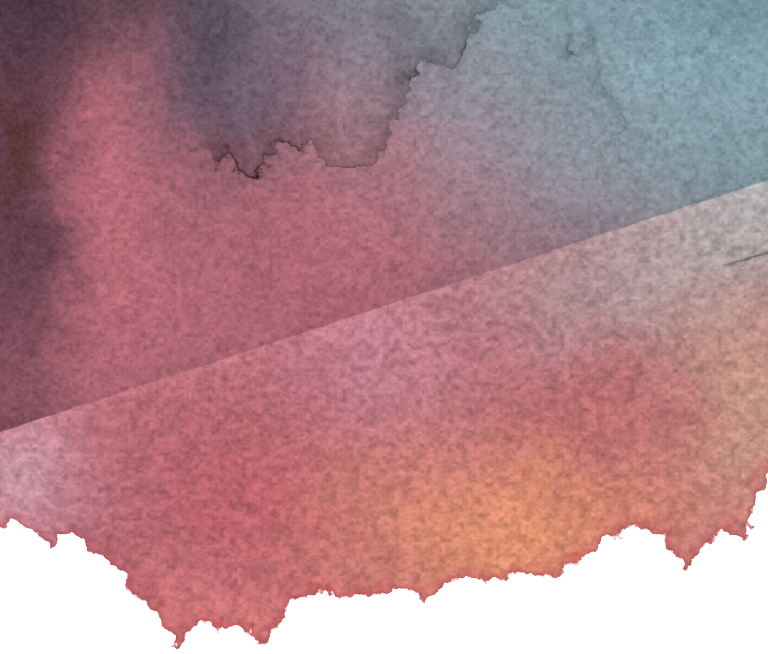
Reproduce this background procedurally as a Shadertoy shader.

```glsl
float hash(vec2 cell) {
    vec3 h = fract(cell.xyx * vec3(0.1031, 0.1030, 0.0973));
    h += dot(h, h.yzx + 33.33);
    return fract((h.x + h.y) * h.z);
}

float noise(vec2 p) {
    vec2 i = floor(p), f = fract(p);
    f = f * f * (3.0 - 2.0 * f);
    return mix(mix(hash(i), hash(i + vec2(1, 0)), f.x),
               mix(hash(i + vec2(0, 1)), hash(i + vec2(1, 1)), f.x), f.y);
}

float fbm(vec2 p) {
    float sum = 0.0, gain = 0.5;
    for (int i = 0; i < 5; i++) {
        sum += gain * noise(p);
        p = mat2(1.6, 1.2, -1.2, 1.6) * p + 7.3;
        gain *= 0.5;
    }
    return sum / 0.97;
}

float blob(vec2 p, vec2 centre, vec2 radius) {
    vec2 q = (p - centre) / radius;
    return exp(-dot(q, q));
}

float bump(float x, float centre, float width) {
    float q = (x - centre) / width;
    return exp(-q * q);
}

// Height of the torn lower edge: broad steps and hanging drips
float tornEdge(float x) {
    float y = 0.193 - 0.105 * smoothstep(0.09, 0.19, x) - 0.045 * smoothstep(0.19, 0.215, x);
    y += 0.053 * smoothstep(0.35, 0.39, x) + 0.02 * smoothstep(0.54, 0.62, x);
    y += 0.077 * smoothstep(0.70, 0.83, x) + 0.09 * smoothstep(0.97, 1.0, x);
    y -= 0.028 * bump(x, 0.063, 0.014) + 0.034 * bump(x, 0.225, 0.012);
    y -= 0.020 * bump(x, 0.345, 0.016) + 0.018 * bump(x, 0.55, 0.007);
    return y - 0.052 * bump(x, 0.9, 0.024) - 0.028 * bump(x, 0.97, 0.01);
}

// Height of the long ink crack
float inkCrack(float x) {
    float y = 0.755 + 0.165 * smoothstep(0.47, 0.55, x) + 0.07 * smoothstep(0.57, 0.67, x);
    return y - 0.03 * bump(x, 0.335, 0.025) + 0.035 * bump(x, 0.395, 0.025);
}

vec3 upperWash(vec2 p, vec2 wobble, vec2 jag) {
    vec2 q = p + 0.07 * wobble;
    vec3 c = mix(vec3(0.70, 0.41, 0.46), vec3(0.52, 0.61, 0.65),
                 smoothstep(0.38, 1.0, 0.8 * (q.x + q.y - 0.5)));
    c = mix(c, vec3(0.75, 0.43, 0.48), 0.7 * blob(q, vec2(0.14, 0.64), vec2(0.06, 0.2)));
    c = mix(c, vec3(0.45, 0.58, 0.62), 0.7 * blob(q, vec2(0.97, 0.96), vec2(0.18, 0.14)));
    c = mix(c, vec3(0.33, 0.29, 0.36), 0.9 * blob(q, vec2(0.28, 0.93), vec2(0.08, 0.17)));
    c = mix(c, vec3(0.40, 0.36, 0.43), 0.6 * blob(q, vec2(0.34, 0.83), vec2(0.05, 0.09)));
    c = mix(c, vec3(0.44, 0.44, 0.50), 0.6 * blob(q, vec2(0.42, 1.0), vec2(0.14, 0.12)));
    c = mix(c, vec3(0.36, 0.23, 0.29), (1.0 - smoothstep(0.03, 0.14, q.x))
            * mix(0.45, 0.9, smoothstep(0.38, 0.65, q.y)));
    c = mix(c, vec3(0.28, 0.21, 0.26), 0.9 * blob(q, vec2(0.06, 1.03), vec2(0.2, 0.14)));
    c = mix(c, vec3(0.36, 0.20, 0.18), 0.75 * blob(q, vec2(0.02, 0.77), vec2(0.035, 0.08)));

    // Long broken crack with pigment pooled above it
    vec2 k = p + 0.06 * wobble + 0.045 * jag;
    float slope = (inkCrack(k.x + 0.002) - inkCrack(k.x - 0.002)) / 0.004;
    float d = (k.y - inkCrack(k.x)) / sqrt(1.0 + slope * slope);
    float span = smoothstep(0.25, 0.28, p.x) * (1.0 - smoothstep(0.63, 0.7, p.x));
    float ink = 0.15 + 0.6 * smoothstep(0.4, 0.7, noise(p * 26.0)) + 0.3 * bump(p.x, 0.34, 0.04);
    float pool = smoothstep(-0.003, 0.003, d) * exp(-max(d, 0.0) / 0.03);
    c *= 1.0 - span * (0.6 * ink * exp(-abs(d) / 0.0025) + 0.22 * pool);

    // Short crack beside the blue wash
    float h = 0.95 - k.y;
    float side = k.x - 0.757 - 0.2 * h - 0.8 * h * h;
    float reach = smoothstep(-0.02, 0.02, h) * (1.0 - smoothstep(0.08, 0.22, h));
    c *= 1.0 - reach * (0.35 * ink * exp(-abs(side) / 0.003) + 0.08 * exp(-abs(side) / 0.02));
    return c + 0.03 * reach * smoothstep(0.0, 0.01, side);
}

vec3 lowerWash(vec2 p, vec2 wobble) {
    vec2 q = p + 0.08 * wobble;
    vec3 c = vec3(0.71, 0.41, 0.45);
    c = mix(c, vec3(0.76, 0.51, 0.58), 0.8 * blob(q, vec2(0.49, 0.46), vec2(0.13, 0.13)));
    c = mix(c, vec3(0.79, 0.60, 0.66), 0.9 * blob(q, vec2(0.02, 0.27), vec2(0.1, 0.11)));
    c = mix(c, vec3(0.74, 0.36, 0.41), 0.7 * blob(q, vec2(0.32, 0.22), vec2(0.14, 0.12)));
    c = mix(c, vec3(0.83, 0.47, 0.47), 0.8 * blob(q, vec2(0.3, 0.05), vec2(0.3, 0.07)));
    c = mix(c, vec3(0.68, 0.57, 0.58), 0.8 * blob(q, vec2(0.83, 0.56), vec2(0.2, 0.12)));
    c = mix(c, vec3(0.67, 0.68, 0.68), blob(q, vec2(1.03, 0.7), vec2(0.28, 0.19)));
    c = mix(c, vec3(0.78, 0.61, 0.53), 0.9 * blob(q, vec2(0.99, 0.36), vec2(0.13, 0.18)));
    c = mix(c, vec3(0.88, 0.57, 0.43), 0.95 * blob(q, vec2(0.67, 0.19), vec2(0.23, 0.15)));
    c = mix(c, vec3(0.71, 0.41, 0.42), 0.75 * blob(q, vec2(0.79, 0.36), vec2(0.11, 0.07)));
    float hair = abs(p.y - 0.598 - 0.3 * (p.x - 0.944) + 0.015 * wobble.y);
    return c * (1.0 - 0.4 * smoothstep(0.935, 0.96, p.x) * exp(-hair / 0.002));
}

void mainImage(out vec4 fragColor, in vec2 fragCoord) {
    vec2 p = fragCoord / iResolution.xy;
    vec2 s = fragCoord / iResolution.y;
    float pixel = 1.0 / iResolution.y;
    vec2 wobble = vec2(fbm(s * 13.0), fbm(s * 13.0 + 41.0)) - 0.5;
    vec2 jag = vec2(fbm(s * 42.0), fbm(s * 42.0 + 9.0)) - 0.5;

    // Two washes meeting along a diagonal fold
    float fold = (p.y - 0.339 - 0.386 * p.x) * 0.95 + 0.003 * jag.y;
    float above = smoothstep(-pixel, pixel, fold);
    vec3 upper = upperWash(p, wobble, jag) * (1.0 - 0.07 * exp(-max(fold, 0.0) / 0.04));
    vec3 lower = lowerWash(p, wobble) + 0.04 * exp(-max(-fold, 0.0) / 0.025);
    vec3 color = mix(lower, upper, above);

    // Paper fibres, dark specks and cloudy pigment
    float grain = fbm(s * vec2(95.0, 125.0) + 3.0 * wobble) - 0.5;
    float cloud = fbm(s * 9.0 + 17.0) - 0.5;
    float speck = smoothstep(0.62, 0.85, noise(s * 150.0 + 5.0));
    color *= 1.0 + grain * mix(0.34, 0.24, above) + 0.07 * cloud;
    color *= 1.0 - 0.07 * speck;
    color += 0.05 * (noise(s * 230.0) - 0.5) + 0.008;

    // Ragged edge with a dark pigment rim over white paper
    vec2 e = p + 0.035 * wobble + 0.034 * jag;
    float slope = (tornEdge(e.x + 0.002) - tornEdge(e.x - 0.002)) / 0.004;
    float d = (e.y - tornEdge(e.x)) / sqrt(1.0 + slope * slope);
    color = mix(color, vec3(0.70, 0.25, 0.29), 0.6 * exp(-max(d, 0.0) / 0.006));
    color = mix(vec3(1.0), color, smoothstep(-pixel, pixel, d));
    fragColor = vec4(clamp(color, 0.0, 1.0), 1.0);
}
```
